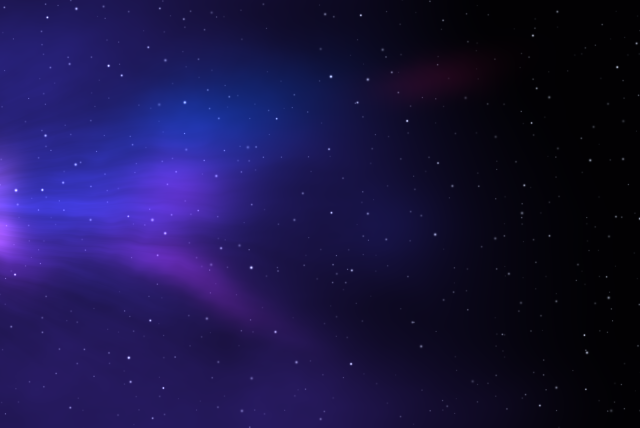
This background is drawn by a WebGL 2 fragment shader. Its source:

```glsl
#version 300 es
precision highp float;

uniform vec2 u_resolution;
out vec4 fragColor;

const vec3 INDIGO = vec3(0.102, 0.073, 0.272);
const vec3 NIGHT = vec3(0.006, 0.004, 0.013);
const vec3 BLUE = vec3(0.10, 0.12, 0.44);
const vec3 TEAL = vec3(-0.04, 0.07, 0.16);
const vec3 VIOLET = vec3(0.07, 0.04, 0.15);
const vec3 MAGENTA = vec3(0.24, 0.05, 0.27);
const vec3 LILAC = vec3(0.40, 0.20, 0.38);
const vec3 WINE = vec3(0.11, 0.01, 0.05);
const vec3 STARLIGHT = vec3(0.82, 0.86, 0.95);
const vec2 FIBRE_ORIGIN = vec2(-0.45, 0.53);
const float FIBRE_STRENGTH = 0.22;
const float CLOUD_STRENGTH = 0.16;
const float WARP = 0.022;
const float STAR_CELL = 0.067;
const float STAR_DENSITY = 0.42;
const float STAR_RADIUS = 0.0027;
const float DUST_CELL = 0.031;
const float DUST_DENSITY = 0.30;
const float DUST_RADIUS = 0.0019;

vec3 hash3(vec2 cell) {
    vec3 h = fract(cell.xyx * vec3(0.1031, 0.1030, 0.0973));
    h += dot(h, h.yxz + 33.33);
    return fract((h.xxy + h.yzz) * h.zyx);
}

// Rotated sine layers, roughly -1 to 1
float sineLayers(vec2 p) {
    float sum = 0.0, amplitude = 0.5;
    for (int i = 0; i < 5; i++) {
        sum += amplitude * sin(p.x + 1.3 * sin(p.y)) * cos(p.y + 0.8 * sin(p.x));
        p = mat2(1.5, 1.1, -1.1, 1.5) * p + 2.7;
        amplitude *= 0.58;
    }
    return sum;
}

// Soft elliptical glow turned by an angle
float glow(vec2 p, vec2 centre, vec2 radii, float angle) {
    float c = cos(angle), s = sin(angle);
    vec2 d = mat2(c, -s, s, c) * (p - centre) / radii;
    return exp(-dot(d, d));
}

// One jittered star per occupied cell
float stars(vec2 p, float size, float density, float radius) {
    vec2 cell = floor(p / size);
    vec3 h = hash3(cell + 17.0);
    vec3 k = hash3(cell + 71.0);
    vec2 centre = (cell + 0.15 + 0.7 * h.xy) * size;
    float r = max(radius * mix(0.75, 1.2, k.y), 0.6 / u_resolution.y);
    float d = length(p - centre) / r;
    return step(h.z, density) * mix(0.2, 1.0, k.x * k.x) * exp(-d * d);
}

void main() {
    vec2 p = gl_FragCoord.xy / u_resolution.y;
    p.x *= 1.497 * u_resolution.y / u_resolution.x;

    // Cloud texture and fibres fanning out from the left
    float cloud = sineLayers(p * vec2(5.0, 8.0));
    vec2 q = p + WARP * vec2(cloud, sineLayers(p.yx * 7.0 + 4.0));
    vec2 ray = p - FIBRE_ORIGIN;
    float fibre = sineLayers(vec2(ray.x * 3.0, 24.0 * ray.y / ray.x + cloud));
    float fibreMask = glow(p, vec2(0.2, 0.48), vec2(0.5, 0.24), -0.2);

    // Indigo field fading to night on the right
    float nightEdge = mix(1.46, 1.17, smoothstep(0.45, 1.0, p.y));
    float field = 1.0 - smoothstep(0.45, nightEdge, q.x);
    vec3 color = INDIGO * field;

    // Blue and teal light
    color += BLUE * 0.95 * glow(q, vec2(0.15, 0.53), vec2(0.36, 0.16), -0.05);
    color += BLUE * 0.35 * glow(q, vec2(0.08, 0.86), vec2(0.28, 0.16), 0.3);
    color += BLUE * 0.30 * glow(q, vec2(0.55, 0.66), vec2(0.34, 0.12), 0.1);
    color += BLUE * 0.22 * glow(q, vec2(0.90, 0.48), vec2(0.15, 0.11), -0.2);
    color += TEAL * glow(q, vec2(0.52, 0.74), vec2(0.26, 0.11), 0.25);

    // Violet clouds along the bottom
    color += VIOLET * 0.55 * glow(q, vec2(0.18, 0.14), vec2(0.38, 0.24), 0.0);
    color += VIOLET * 0.85 * glow(q, vec2(0.72, 0.07), vec2(0.24, 0.17), -0.35);
    color += VIOLET * 0.35 * glow(q, vec2(1.12, 0.04), vec2(0.22, 0.10), 0.0);

    // Magenta plume and bright left rim
    color += MAGENTA * 0.80 * glow(q, vec2(0.41, 0.55), vec2(0.12, 0.09), 0.1);
    color += MAGENTA * 0.70 * glow(q, vec2(0.48, 0.34), vec2(0.19, 0.046), -0.55);
    color += MAGENTA * 0.55 * glow(q, vec2(0.33, 0.41), vec2(0.17, 0.06), -0.1);
    color += MAGENTA * 0.60 * glow(q, vec2(0.02, 0.40), vec2(0.10, 0.08), -0.3);
    color += LILAC * 0.75 * glow(q, vec2(-0.01, 0.57), vec2(0.055, 0.075), 0.0);
    color += LILAC * 0.95 * glow(q, vec2(-0.01, 0.45), vec2(0.055, 0.045), 0.0);
    color += WINE * glow(q, vec2(1.01, 0.815), vec2(0.14, 0.045), 0.2);

    // Dark hollows between the clouds
    float hollow = 0.28 * glow(q, vec2(0.53, 0.20), vec2(0.12, 0.10), -0.6);
    hollow += 0.30 * glow(q, vec2(0.62, 0.98), vec2(0.26, 0.11), 0.0);
    hollow += 0.28 * glow(q, vec2(0.85, 0.28), vec2(0.22, 0.10), -0.3);
    color *= 1.0 - hollow;
    color *= 1.0 + CLOUD_STRENGTH * cloud + FIBRE_STRENGTH * fibre * fibreMask;

    // Stars over the sky
    float light = stars(p, STAR_CELL, STAR_DENSITY, STAR_RADIUS);
    light += 0.35 * stars(p + 3.7, DUST_CELL, DUST_DENSITY, DUST_RADIUS);
    color = max(color, 0.0) + NIGHT + STARLIGHT * light;
    fragColor = vec4(min(color, 1.0), 1.0);
}
```
